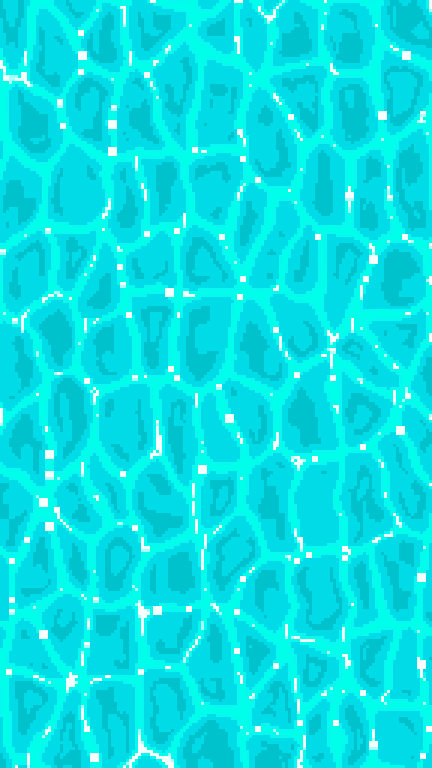
Write a Shadertoy shader that draws this texture.

```glsl
// Stylised pixel water: tall rounded Voronoi cells parted by bright caustic
// lines, broken dark rings inside the cells, and square white glints on the
// lines. Everything is evaluated once per block of a coarse pixel grid.

const float BLOCKS = 144.0;             // blocks across the canvas width
const vec2  CELL = vec2(16.0, 25.6);    // mean cell size in blocks
const float JITTER = 0.86;              // irregularity of the cells
const float ROUNDING = 1.1;             // lower gives rounder corners
const float LINE_CORE = 0.8;            // half widths in blocks
const float LINE_RIM = 1.5;
const float RING_START = 3.9;           // depth of the dark ring
const float RING_END = 5.9;
const float GLINT_GRID = 6.0;           // spacing of possible glints

const vec3 WATER = vec3(0.00, 0.86, 0.91);
const vec3 DEEP  = vec3(0.00, 0.76, 0.80);
const vec3 CORE  = vec3(0.00, 1.00, 0.92);
const vec3 RIM   = vec3(0.03, 0.97, 0.94);
const vec3 PALE  = vec3(0.67, 1.00, 0.99);
const vec3 WHITE = vec3(0.96, 1.00, 1.00);

vec2 hash2(vec2 p) {
    vec3 q = fract(p.xyx * vec3(0.1031, 0.1030, 0.0973));
    q += dot(q, q.yzx + 33.33);
    return fract((q.xx + q.yz) * q.zy);
}

float noise(vec2 p) {
    vec2 i = floor(p), f = fract(p);
    f = f * f * (3.0 - 2.0 * f);
    float low  = mix(hash2(i).x, hash2(i + vec2(1, 0)).x, f.x);
    float high = mix(hash2(i + vec2(0, 1)).x, hash2(i + vec2(1, 1)).x, f.x);
    return mix(low, high, f.y);
}

vec2 site(vec2 id) {
    return id + 0.5 + JITTER * (hash2(id + 17.0) - 0.5);
}

// Distance in blocks to the rounded border of the enclosing cell.
float borderDistance(vec2 block) {
    vec2 wobble = vec2(noise(block / 9.0), noise(block / 9.0 + 40.0)) - 0.5;
    vec2 p = (block + 4.0 * wobble) / CELL;
    vec2 home = floor(p), nearest = vec2(0), nearestId = home;
    float best = 1e3;
    for (int y = -1; y <= 1; y++)
    for (int x = -1; x <= 1; x++) {
        vec2 id = home + vec2(x, y);
        vec2 r = site(id) - p;
        if (dot(r, r) < best) { best = dot(r, r); nearest = r; nearestId = id; }
    }
    float sum = 0.0;
    for (int y = -2; y <= 2; y++)
    for (int x = -2; x <= 2; x++) {
        vec2 id = nearestId + vec2(x, y);
        if (x == 0 && y == 0) continue;
        vec2 r = site(id) - p, across = r - nearest;
        float edge = 0.5 * dot(r + nearest, across) / length(across / CELL);
        sum += exp(-ROUNDING * edge);
    }
    return -log(sum) / ROUNDING;
}

// Broken rings and patches of deeper water around the cell centres.
bool isDeep(vec2 block, float border) {
    float depth = border + 2.4 * (noise(block / vec2(3.5, 5.0) + 70.0) - 0.5);
    bool filled = noise(block / vec2(9.0, 12.0) + 120.0) > 0.54;
    bool kept = noise(block / vec2(4.5, 8.0) + 200.0) > 0.38;
    return kept && depth > RING_START && (depth < RING_END || filled);
}

// Square or tall glint inside its own grid tile: 0 none, 1 pale, 2 white.
int glint(vec2 block) {
    vec2 tile = floor(block / GLINT_GRID);
    vec2 pick = hash2(tile + 300.0), place = hash2(tile + 500.0);
    float side = 1.0 + step(0.4, pick.x) + step(0.88, pick.x);
    vec2 size = vec2(side);
    if (pick.y > 0.85) size = vec2(1.0, 5.0);
    vec2 corner = tile * GLINT_GRID + floor(place * (GLINT_GRID + 1.0 - size));
    vec2 q = floor(block) - corner;
    if (any(lessThan(q, vec2(0))) || any(greaterThanEqual(q, size))) return 0;
    if (borderDistance(corner + 0.5 * size) > 0.75) return 0;
    return (side < 1.5 && pick.y < 0.6) || (q.y < 0.5 && pick.y > 0.7) ? 1 : 2;
}

void mainImage(out vec4 fragColor, in vec2 fragCoord) {
    vec2 block = floor(fragCoord / iResolution.x * BLOCKS) + 0.5;
    float border = borderDistance(block);
    float line = border + 0.7 * (noise(block / 7.0 + 90.0) - 0.5);

    vec3 color = isDeep(block, border) ? DEEP : WATER;
    if (line < LINE_RIM) color = RIM;
    if (line < LINE_CORE) color = CORE;

    // thin bright dashes that follow the lines
    float dash = noise(block / vec2(4.0, 6.0) + 400.0);
    if (abs(border) < 0.45 && dash > 0.77) color = dash > 0.8 ? WHITE : PALE;

    int sparkle = glint(block);
    if (sparkle > 0) color = sparkle == 1 ? PALE : WHITE;
    fragColor = vec4(color, 1.0);
}
```
